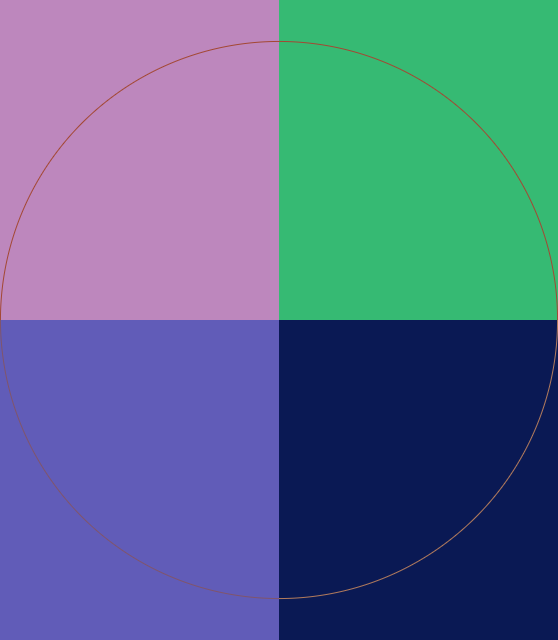
This background is drawn by a Shadertoy shader. Its source:

```glsl
// Four flat colour quadrants meeting at the canvas centre, with a hairline
// circle as wide as the canvas. Signed distances give smooth coverage for
// every edge; the line tint shifts from red at the top to tan at the bottom.

const vec3 PINK   = vec3(0.74, 0.53, 0.74);
const vec3 GREEN  = vec3(0.21, 0.73, 0.45);
const vec3 VIOLET = vec3(0.38, 0.36, 0.72);
const vec3 NAVY   = vec3(0.04, 0.10, 0.33);

const vec3 LINE_TOP          = vec3(0.64, 0.28, 0.20);
const vec3 LINE_BOTTOM_LEFT  = vec3(0.50, 0.33, 0.42);
const vec3 LINE_BOTTOM_RIGHT = vec3(0.70, 0.48, 0.36);

const float RING_RADIUS = 0.4992;
const float RING_WIDTH  = 0.0018;

// Coverage of the side where the distance is positive, one pixel soft.
float coverage(float dist, float pixel) {
    return clamp(dist / pixel + 0.5, 0.0, 1.0);
}

// Blend four corner colours by the right and top coverage.
vec3 quadrants(vec3 topLeft, vec3 topRight, vec3 bottomLeft,
               vec3 bottomRight, vec2 side) {
    vec3 top = mix(topLeft, topRight, side.x);
    vec3 bottom = mix(bottomLeft, bottomRight, side.x);
    return mix(bottom, top, side.y);
}

// Coverage of a circular line, faded when thinner than a pixel.
float ring(vec2 p, float radius, float width, float pixel) {
    float dist = abs(length(p) - radius);
    float drawnWidth = max(width, pixel);
    return coverage(0.5 * drawnWidth - dist, pixel) * width / drawnWidth;
}

void mainImage(out vec4 fragColor, in vec2 fragCoord) {
    // Centred coordinates, with the canvas width as one unit
    float pixel = 1.0 / iResolution.x;
    vec2 p = (fragCoord - 0.5 * iResolution.xy) * pixel;
    vec2 side = vec2(coverage(p.x, pixel), coverage(p.y, pixel));

    // Background quadrants
    vec3 color = quadrants(PINK, GREEN, VIOLET, NAVY, side);

    // Hairline circle
    vec3 lineColor = quadrants(LINE_TOP, LINE_TOP, LINE_BOTTOM_LEFT,
                               LINE_BOTTOM_RIGHT, side);
    color = mix(color, lineColor, ring(p, RING_RADIUS, RING_WIDTH, pixel));

    fragColor = vec4(color, 1.0);
}
```
